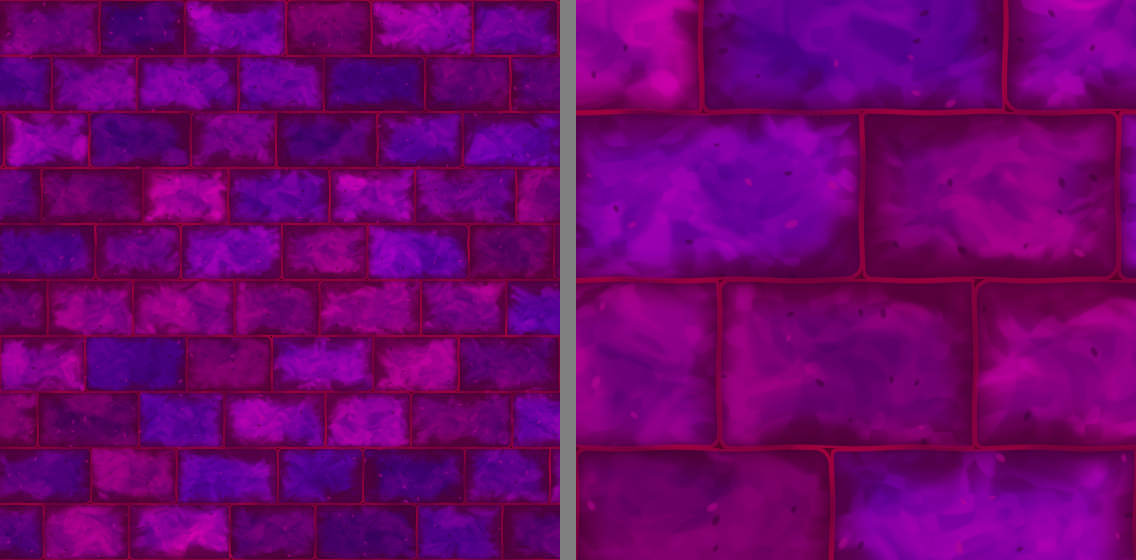
Left, the full canvas; right, a detail of the centre.
Reproduce this texture procedurally as a Shadertoy shader.

```glsl
// Wall of glazed violet and magenta bricks, ten rows of six, laid in running bond.
// Joints alternate wide and narrow by formula; soft cellular noise paints
// the blotches, stained rims, crimson seams and scattered flecks.

const vec2 GRID = vec2(6.0, 10.0);
const vec3 VIOLET  = vec3(0.33, 0.00, 0.58);
const vec3 MAGENTA = vec3(0.59, 0.00, 0.50);
const vec3 WINE    = vec3(0.45, 0.00, 0.23);
const vec3 SHADOW  = vec3(0.20, 0.00, 0.17);
const vec3 CRIMSON = vec3(0.64, 0.00, 0.25);
const vec3 FLECK   = vec3(0.74, 0.02, 0.58);

float hash(vec2 p) {
    vec3 q = fract((p.xyx + 17.3) * 0.1031);
    q += dot(q, q.yzx + 33.33);
    return fract((q.x + q.y) * q.z);
}

vec2 hash2(vec2 p) {
    return vec2(hash(p), hash(p + 71.7));
}

// Soft cellular noise: each cell is a dab of random value, blended at its border.
float dabs(vec2 p, float sharpness) {
    vec2 cell = floor(p);
    float total = 0.0, weight = 0.0;
    for (int j = -1; j <= 1; j++)
    for (int i = -1; i <= 1; i++) {
        vec2 c = cell + vec2(i, j);
        vec2 d = c + hash2(c) - p;
        float w = exp(-sharpness * dot(d, d));
        total += w * hash(c + 31.9);
        weight += w;
    }
    return total / weight;
}

// Three sizes of dabs, bent by sines.
float blotches(vec2 p) {
    p += 0.006 * sin(p.yx * 67.0 + 2.0 * sin(p * 41.0));
    return 0.40 * dabs(p * vec2(16.0, 20.0), 6.0)
         + 0.35 * dabs(p * vec2(38.0, 50.0) + 9.0, 9.0)
         + 0.25 * dabs(p * vec2(95.0, 120.0) + 23.0, 10.0);
}

// Sparse tilted oval specks; density is the share of cells that hold one.
float specks(vec2 p, float density, float blur) {
    vec2 cell = floor(p);
    vec2 d = fract(p) - 0.3 - 0.4 * hash2(cell);
    float angle = 6.283 * hash(cell + 5.1);
    d = mat2(cos(angle), sin(angle), -sin(angle), cos(angle)) * d;
    float size = mix(0.07, 0.17, hash(cell + 12.7));
    float oval = length(d * vec2(1.0, 1.7)) - size;
    return step(hash(cell + 47.3), density) * (1.0 - smoothstep(-blur, blur, oval));
}

// Left edge of brick k, in brick widths: half-brick shift, slow drift, alternation.
float jointX(float k, float row) {
    float side = 2.0 * mod(k + floor((row + 1.0) * 0.5), 2.0) - 1.0;
    return k + 0.5 * mod(row, 2.0) + 0.023 - 0.011 * row + 0.043 * side;
}

// Depth inside the brick from its rounded outline, in canvas units.
float brickDepth(vec2 p, vec2 halfSize, vec2 id) {
    float radius = mix(0.002, 0.011, hash(id * 3.0 + sign(p)));
    vec2 q = abs(p) - halfSize + radius;
    return radius - length(max(q, 0.0)) - min(max(q.x, q.y), 0.0);
}

void mainImage(out vec4 fragColor, in vec2 fragCoord) {
    vec2 uv = fragCoord / iResolution.xy;
    float pixel = 1.0 / min(iResolution.x, iResolution.y);

    // Find the brick, counting rows from the top
    vec2 bent = uv + 0.0005 * sin(uv.yx * 90.0 + 3.0 * sin(uv * 23.0));
    vec2 g = vec2(bent.x, 1.0 - bent.y) * GRID;
    float row = clamp(floor(g.y), 0.0, GRID.y - 1.0);
    float k = floor(g.x - 0.5 * mod(row, 2.0) - 0.023 + 0.011 * row);
    if (g.x < jointX(k, row)) k -= 1.0;
    else if (g.x >= jointX(k + 1.0, row)) k += 1.0;
    vec2 id = vec2(k, row);
    float left = jointX(k, row), right = jointX(k + 1.0, row);
    vec2 local = (g - vec2(0.5 * (left + right), row + 0.5)) / GRID;
    float depth = brickDepth(local, 0.5 * vec2(right - left, 1.0) / GRID, id);

    // Glaze: own hue and lightness per brick, mottled within
    float paint = blotches(uv + 0.37 * hash2(id + 8.0));
    float stain = dabs(uv * 13.0 + 4.0, 4.0);
    float hue = hash(id + 2.6) + 0.8 * (paint - 0.5) + 0.3 * (stain - 0.5);
    vec3 color = mix(VIOLET, MAGENTA, clamp(hue, 0.0, 1.0));
    color *= mix(0.73, 1.16, hash(id + 60.4)) * (0.74 + 0.52 * paint);

    // Rim: uneven wine stain, then shade close to the seam
    float reach = depth + 0.035 * (paint - 0.5) - 0.022 * (stain - 0.5);
    color = mix(color, WINE, 0.62 * (1.0 - smoothstep(-0.004, 0.027, reach)));
    color *= mix(0.80, 1.0, smoothstep(0.0, 0.022, reach));
    color = mix(color, SHADOW, 0.45 * exp(-max(depth, 0.0) / 0.004));

    // Flecks, bright and dark
    float blur = 0.04 + 25.0 * pixel;
    color = mix(color, FLECK, 0.50 * specks(uv * 42.0, 0.13, blur));
    color = mix(color, SHADOW, 0.45 * specks(uv * 50.0 + 7.5, 0.15, blur));

    // Seam: thin crimson line of varying strength, dark in the corner gaps
    float wear = dabs(uv * 28.0 + 15.0, 5.0);
    float line = 1.0 - smoothstep(0.0007, 0.0012 + 0.7 * pixel, abs(depth - 0.0004));
    color = mix(color, WINE * 0.75, 1.0 - smoothstep(-pixel, pixel, depth + 0.0006));
    color = mix(color, CRIMSON, line * mix(0.30, 0.95, wear));

    fragColor = vec4(color, 1.0);
}
```
